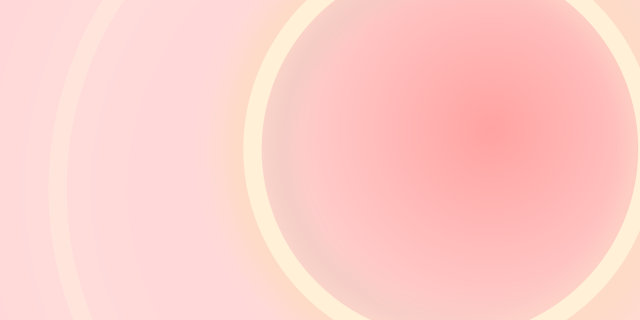
A Shadertoy shader for this background:

```glsl
#define RING_CENTER vec2(1.406, 0.534)
#define RING_RADIUS 0.617
#define RING_HALF_WIDTH 0.0287
#define ARC_CENTER vec2(1.271, 0.409)
#define ARC_RADIUS 1.091
#define ARC_HALF_WIDTH 0.0285
#define CORE_CENTER vec2(1.536, 0.596)
#define CORE_REACH 0.78
#define HALO_WIDTH vec2(0.085, 0.16)
#define SHADE_DEPTH 0.055

const vec3 BLUSH = vec3(1.0, 0.852, 0.852);
const vec3 ROSE  = vec3(1.0, 0.640, 0.635);
const vec3 PETAL = vec3(1.0, 0.850, 0.842);
const vec3 CREAM = vec3(1.0, 0.940, 0.845);
const vec3 PEACH = vec3(0.992, 0.858, 0.775);
const vec3 TAUPE = vec3(0.935, 0.795, 0.755);
const vec3 SHELL = vec3(1.0, 0.895, 0.862);

// Signed distance to a circle
float circle(vec2 p, vec2 center, float radius) {
    return length(p - center) - radius;
}

// Smooth coverage of the region where dist is negative
float cover(float dist, float pixel) {
    return 1.0 - smoothstep(-0.7 * pixel, 0.7 * pixel, dist);
}

// Bell-shaped falloff
float bell(float x, float width) {
    float t = x / width;
    return exp(-t * t);
}

void mainImage(out vec4 fragColor, in vec2 fragCoord) {
    float pixel = 1.0 / iResolution.y;
    vec2 p = fragCoord * pixel;

    float arc = circle(p, ARC_CENTER, ARC_RADIUS);
    float ring = circle(p, RING_CENTER, RING_RADIUS);
    float outside = max(ring - RING_HALF_WIDTH, 0.0);
    float inside = max(-ring - RING_HALF_WIDTH, 0.0);
    float side = smoothstep(-0.5, 0.5, p.x - RING_CENTER.x);

    // Backdrop with the pale outer arc
    vec3 color = mix(BLUSH, SHELL, 0.18 * bell(arc, 0.15));
    color = mix(color, SHELL, cover(abs(arc) - ARC_HALF_WIDTH, pixel));

    // Warm halo around the ring
    float haloWidth = mix(HALO_WIDTH.x, HALO_WIDTH.y, side);
    color = mix(color, PEACH, 0.95 * bell(outside, haloWidth));

    // Disc with an off-center rosy core and a shaded left rim
    float reach = clamp(length(p - CORE_CENTER) / CORE_REACH, 0.0, 1.0);
    vec3 disc = mix(ROSE, PETAL, reach);
    disc = mix(disc, PEACH, 0.45 * bell(inside, 0.05));
    float shade = bell(inside - SHADE_DEPTH, 0.06) * (1.0 - side);
    disc = mix(disc, TAUPE, 0.55 * shade);
    color = mix(color, disc, cover(ring, pixel));

    // Bright cream ring
    color = mix(color, CREAM, cover(abs(ring) - RING_HALF_WIDTH, pixel));

    fragColor = vec4(color, 1.0);
}
```
